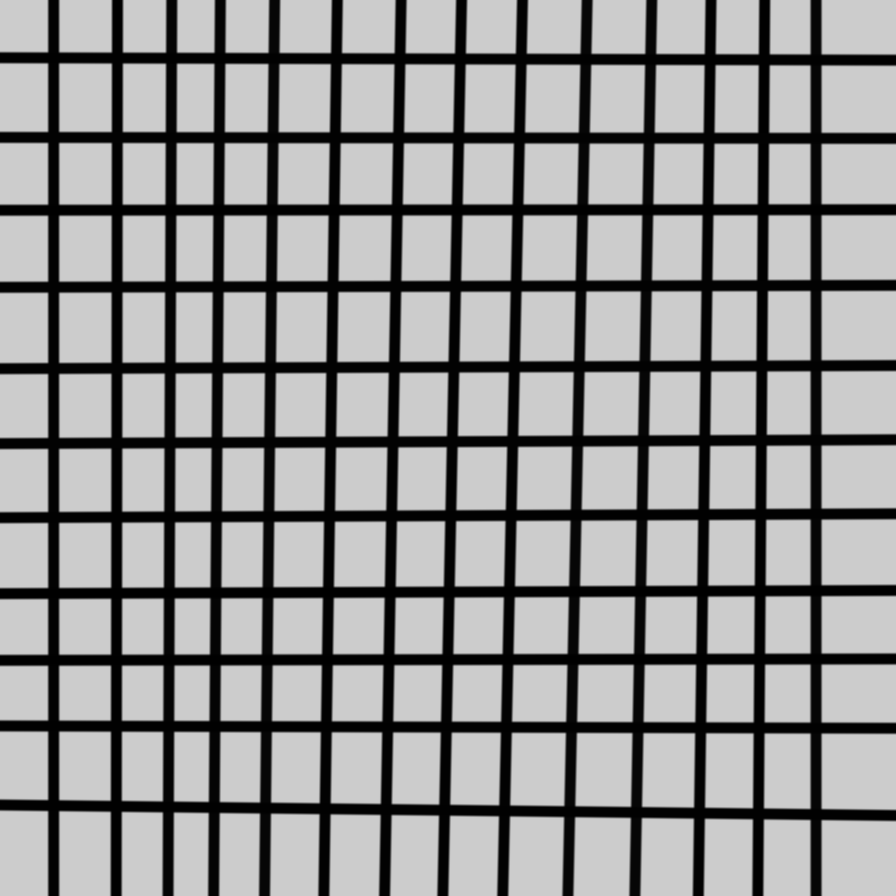
A three.js fragment shader for this pattern:

```glsl
// Uneven, slightly tilted grid of soft black lines on pale grey.
varying vec2 vUv;

const float PI = 3.14159;

float hash(float n) {
  return fract(sin(n * 12.9898) * 43758.5453);
}

// Sum of six sine harmonics, zero at u = 0 and u = 1
float drift(float u, vec3 low, vec3 high) {
  return dot(low, sin(PI * u * vec3(1.0, 2.0, 3.0)))
       + dot(high, sin(PI * u * vec3(4.0, 5.0, 6.0)));
}

// Coverage of a soft line whose centre shifts by slope along its length
float softLine(float across, float along, float centre, float slope) {
  float d = abs(across - centre - slope * (along - 0.5)) / sqrt(1.0 + slope * slope);
  float edge = max(0.0019, 0.7 * fwidth(across));
  return 1.0 - smoothstep(0.0061 - edge, 0.0061 + edge, d);
}

void main() {
  vec3 color = vec3(0.8);

  // Fourteen upright lines, leaning most right of the middle
  for (int i = 0; i < 14; i++) {
    float u = float(i) / 13.0;
    float x = mix(0.0599, 0.9108, u)
            + drift(u, vec3(-0.0120, -0.0067, 0.0056), vec3(0.0011, 0.0041, 0.0026));
    float lean = 0.0221 * sin(PI * pow(u, 1.5));
    vec3 ink = vec3(0.03 * hash(float(i) + 1.0));
    color = mix(color, ink, softLine(vUv.x, vUv.y, x, lean));
  }

  // Eleven level lines, the lowest ones sloping down to the right
  for (int j = 0; j < 11; j++) {
    float u = float(j) / 10.0;
    float y = mix(0.0957, 0.9342, u)
            + drift(u, vec3(-0.0059, 0.0009, 0.0034), vec3(0.0030, 0.0014, 0.0034));
    float slope = 0.0046 * sin(1.2 * PI * u) - 0.0117 * exp(-10.0 * u);
    vec3 ink = vec3(0.01 * hash(float(j) + 31.0));
    color = mix(color, ink, softLine(vUv.y, vUv.x, y, slope));
  }

  gl_FragColor = vec4(color, 1.0);
}
```
